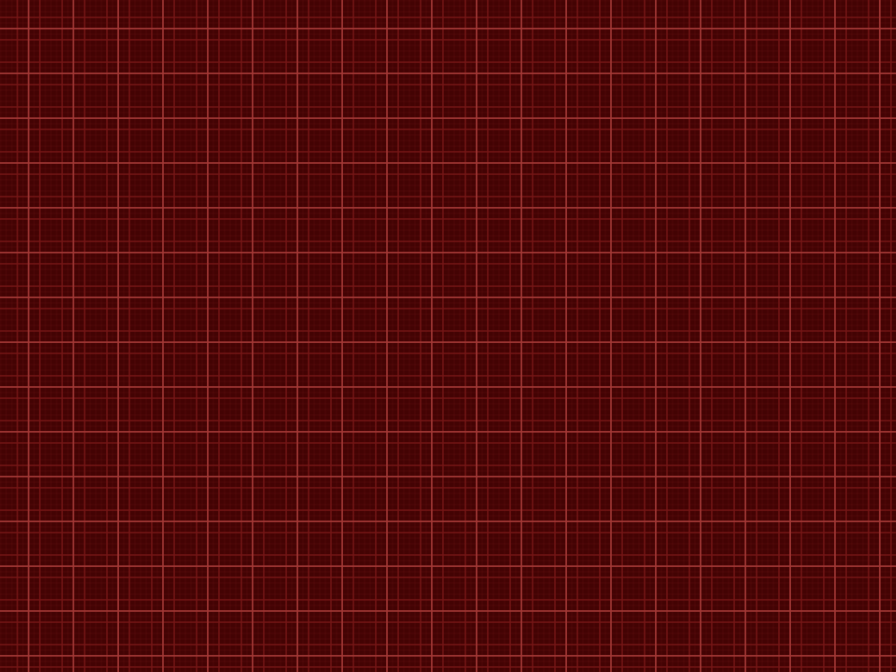
This pattern is drawn by a WebGL 2 fragment shader. Its source:

```glsl
#version 300 es
precision highp float;

uniform vec2 u_resolution;
out vec4 fragColor;

const vec2 REPEATS = vec2(20.0, 15.0);       // whole cells across and down
const vec2 MAIN_LINE = vec2(0.638, 0.362);   // main line position in a cell
const float MAIN_WIDTH = 0.038;              // widths in cells
const float SIDE_WIDTH = 0.038;
const float FINE_WIDTH = 0.040;
const float SIDE_SPACING = 0.5;              // side lines sit a quarter cell off
const float FINE_SPACING = 0.125;
const float MAIN_ALPHA = 0.88;
const float SIDE_ALPHA = 0.72;
const float FINE_ALPHA = 0.14;

const vec3 GROUND = vec3(0.262, 0.012, 0.013);
const vec3 FINE_RED = vec3(0.440, 0.080, 0.080);
const vec3 SIDE_RED = vec3(0.460, 0.085, 0.085);
const vec3 MAIN_RED = vec3(0.640, 0.220, 0.210);

// Share of a pixel covered by lines repeating at the given spacing, per axis
vec2 lineCoverage(vec2 p, float spacing, float width, vec2 pixel) {
    vec2 d = abs(p - spacing * round(p / spacing));
    vec2 halfWidth = vec2(0.5 * width);
    vec2 high = min(d + 0.5 * pixel, halfWidth);
    vec2 low = max(d - 0.5 * pixel, -halfWidth);
    return clamp((high - low) / pixel, 0.0, 1.0);
}

// Lay translucent vertical threads, then horizontal ones
vec3 weave(vec3 color, vec3 thread, vec2 alpha) {
    color = mix(color, thread, alpha.x);
    return mix(color, thread, alpha.y);
}

void main() {
    vec2 cell = gl_FragCoord.xy / u_resolution * REPEATS - MAIN_LINE;
    vec2 pixel = REPEATS / u_resolution;

    vec2 fine = lineCoverage(cell, FINE_SPACING, FINE_WIDTH, pixel);
    vec2 side = lineCoverage(cell - 0.25, SIDE_SPACING, SIDE_WIDTH, pixel);
    vec2 bright = lineCoverage(cell, 1.0, MAIN_WIDTH, pixel);

    // Faint grid, paired side lines, then the bright main lines
    vec3 color = weave(GROUND, FINE_RED, fine * FINE_ALPHA);
    color = weave(color, SIDE_RED, side * SIDE_ALPHA);
    color = weave(color, MAIN_RED, bright * MAIN_ALPHA);

    fragColor = vec4(color, 1.0);
}
```
